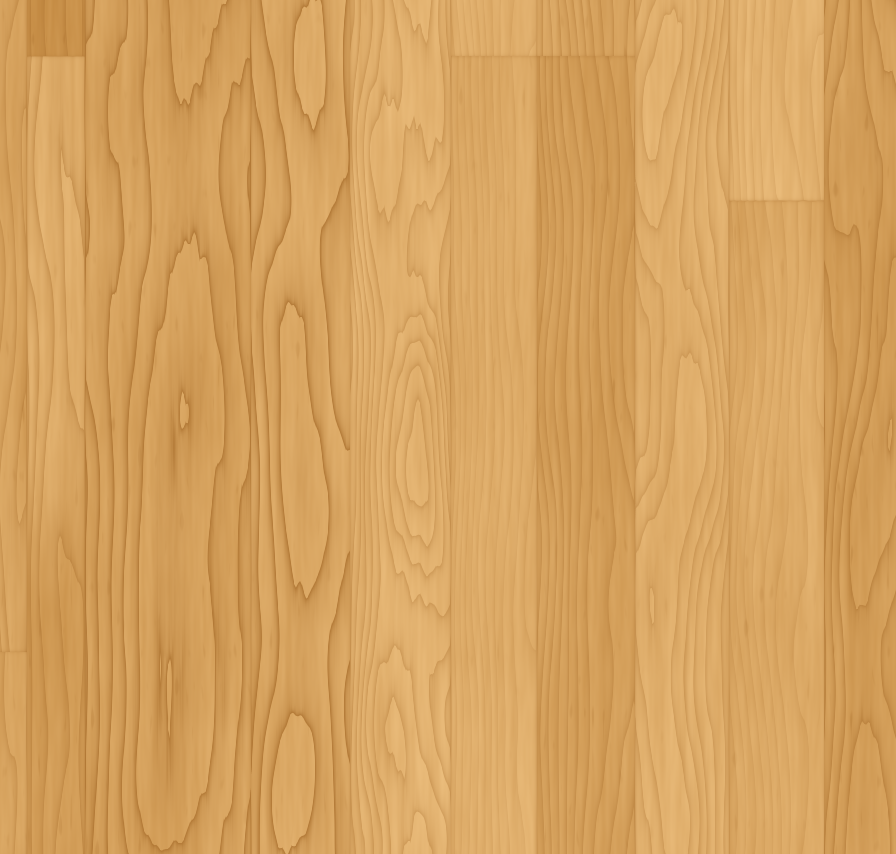
A Shadertoy shader for this texture:

```glsl
// Honey-coloured wooden floor: upright planks with cathedral grain, fine pores and butt joints.

// One entry per plank: right edge, joint height, tone below the joint, tone above it
const vec4 planks[10] = vec4[10](
    vec4(0.030, 0.237, 0.68, 0.60), vec4(0.095, 0.934, 0.85, 0.05),
    vec4(0.280, 2.0, 0.55, 0.5), vec4(0.391, 2.0, 0.75, 0.5),
    vec4(0.503, 2.0, 1.00, 0.5), vec4(0.599, 0.934, 0.80, 0.98),
    vec4(0.709, 0.934, 0.45, 0.65), vec4(0.814, 2.0, 0.96, 0.5),
    vec4(0.920, 0.765, 0.78, 1.05), vec4(1.020, 2.0, 0.44, 0.5));

// Ring count, ring strength, heart of the rings across the plank, tone at the foot
const vec4 figures[10] = vec4[10](
    vec4(2.0, 0.35, 1.2, 0.60), vec4(1.6, 0.40, 0.6, 0.35),
    vec4(3.0, 0.72, 0.48, 0.58), vec4(2.4, 0.75, 0.25, 0.72),
    vec4(6.0, 0.34, 0.15, 1.00), vec4(2.5, 0.16, 1.7, 0.95),
    vec4(2.4, 0.36, 1.5, 0.55), vec4(3.6, 0.32, -0.35, 0.94),
    vec4(2.2, 0.18, 1.4, 0.82), vec4(3.0, 0.50, 0.3, 0.48));

vec2 gradientAt(vec2 cell) {
    float h = fract(sin(dot(cell, vec2(127.1, 311.7))) * 43758.5);
    return vec2(cos(h * 6.2832), sin(h * 6.2832));
}

float gradientNoise(vec2 p) {
    vec2 i = floor(p), f = p - i;
    vec2 e = vec2(0.0, 1.0);
    vec2 s = f * f * f * (f * (f * 6.0 - 15.0) + 10.0);
    float low = mix(dot(gradientAt(i), f), dot(gradientAt(i + e.yx), f - e.yx), s.x);
    float high = mix(dot(gradientAt(i + e), f - e), dot(gradientAt(i + 1.0), f - 1.0), s.x);
    return mix(low, high, s.y);
}

void mainImage(out vec4 fragColor, in vec2 fragCoord) {
    vec2 uv = fragCoord / iResolution.xy;
    float pixel = 1.0 / iResolution.y;

    // Find the plank
    int id = 0;
    for (int i = 0; i < 9; i++) if (uv.x > planks[i].x) id = i + 1;
    vec4 plank = planks[id], figure = figures[id];
    float left = id > 0 ? planks[id - 1].x : -0.03;
    float across = 2.0 * (uv.x - left) / (plank.x - left) - 1.0;
    float above = smoothstep(-pixel, pixel, uv.y - plank.y);
    float seed = float(id) * 17.3 + step(plank.y, uv.y) * 41.0;

    // Board tone with slow mottling
    float tone = mix(figure.w, plank.z, smoothstep(0.25, 0.52, uv.y));
    tone = mix(tone, plank.w, above);
    tone += 0.28 * gradientNoise(vec2(uv.x * 14.0, uv.y * 4.0 + seed));

    // Growth rings: stretched contours around a wandering heart, with ragged edges
    float heart = across - figure.z - 0.3 * gradientNoise(vec2(uv.y * 3.0, seed));
    float field = 0.6 * heart * heart;
    field += 0.95 * gradientNoise(vec2(across * 0.75 + seed, uv.y * 3.6 + seed));
    field += 0.07 * gradientNoise(vec2(uv.x * 110.0, uv.y * 8.0 + seed));
    field *= figure.x;
    float change = fwidth(field);
    float slope = clamp(change / pixel, 4.0, 120.0);
    float phase = fract(field);
    float ring = 0.65 * exp(-phase / (slope * 0.0024)) + 0.35 * (1.0 - phase) * (1.0 - phase);
    ring = mix(ring, 1.0, smoothstep(1.0 - min(change, 0.4), 1.0, phase));

    // Straight fibres and short dark pores
    float fibre = gradientNoise(vec2(uv.x * 130.0, uv.y * 3.0 + seed));
    fibre += 0.7 * gradientNoise(vec2(uv.x * 240.0, uv.y * 22.0 + seed));
    float pore = smoothstep(0.36, 0.6, gradientNoise(vec2(uv.x * 170.0, uv.y * 26.0 - seed)));
    tone += 0.24 * fibre;

    // Seams between planks and at the joints
    float edge = min(uv.x - left, plank.x - uv.x);
    float seam = 0.28 * exp(-edge / 0.0018) + 0.22 * exp(-abs(uv.y - plank.y) / 0.0018);

    vec3 color = mix(vec3(0.79, 0.57, 0.29), vec3(0.89, 0.70, 0.44), tone);
    vec3 ringColor = vec3(0.66, 0.43, 0.17);
    color = mix(color, ringColor, ring * figure.y);
    color = mix(color, ringColor, clamp(seam + 0.35 * pore * (1.1 - tone), 0.0, 0.6));
    fragColor = vec4(clamp(color, 0.0, 1.0), 1.0);
}
```
